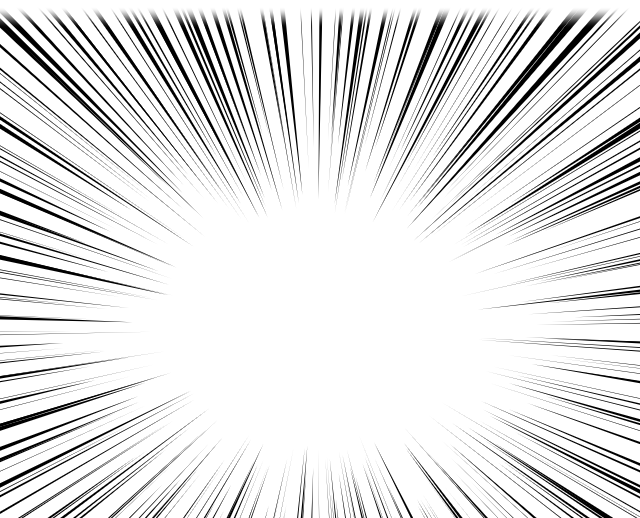
Reproduce this background procedurally as a Shadertoy shader.

```glsl
// Black tapered speed lines converging on an empty white oval.
#define FOCUS vec2(0.495, 0.366)
#define CLEAR_RADII vec2(0.285, 0.215)
#define TIP_SCATTER 0.78
#define THIN_SLOPE 0.0015
#define THICK_SLOPE 0.0135
#define LAYERS 3
#define FADE_START 0.945
#define FADE_END 0.987

const float TAU = 6.2831853;

vec3 hash3(vec2 cell) {
    vec3 q = fract(vec3(cell.xyx) * vec3(0.1031, 0.1030, 0.0973));
    q += dot(q, q.yxz + 33.33);
    return fract((q.xxy + q.yzz) * q.zyx);
}

// Radius of the clear oval along a unit direction
float clearRadius(vec2 direction) {
    return 1.0 / length(direction / CLEAR_RADII);
}

// Share of a pixel covered by a stroke of the given half width
float strokeCoverage(float offset, float halfWidth, float pixel) {
    float upper = min(offset + 0.5 * pixel, halfWidth);
    float lower = max(offset - 0.5 * pixel, -halfWidth);
    return clamp((upper - lower) / pixel, 0.0, 1.0);
}

// Light left between the jittered rays of one angular layer
float rayLayer(vec2 p, float count, float seed, float pixel) {
    float radius = length(p);
    float angle = atan(p.y, p.x);
    float cell = floor(angle / TAU * count);
    float light = 1.0;
    for (int i = -1; i <= 1; i++) {
        float id = cell + float(i);
        vec3 rnd = hash3(vec2(mod(id + count, count), seed));
        float rayAngle = (id + rnd.x) / count * TAU;
        vec2 direction = vec2(cos(rayAngle), sin(rayAngle));
        float tip = clearRadius(direction) * (1.0 + TIP_SCATTER * rnd.y);
        float slope = mix(THIN_SLOPE, THICK_SLOPE, pow(rnd.z, 1.7));
        float halfWidth = slope * max(radius - tip, 0.0);
        float offset = abs(radius * sin(angle - rayAngle));
        light *= 1.0 - strokeCoverage(offset, halfWidth, pixel);
    }
    return light;
}

void mainImage(out vec4 fragColor, in vec2 fragCoord) {
    vec2 uv = fragCoord / iResolution.xy;
    vec2 p = (uv - FOCUS) * vec2(iResolution.x / iResolution.y, 1.0);
    float pixel = 1.0 / iResolution.y;

    // Overlapping layers give uneven clusters and gaps
    float light = 1.0;
    for (int i = 0; i < LAYERS; i++) {
        float layer = float(i);
        light *= rayLayer(p, 117.0 - 24.0 * layer, 7.0 + 19.0 * layer, pixel);
    }

    // Dissolve into white at the top edge
    light = mix(light, 1.0, smoothstep(FADE_START, FADE_END, uv.y));
    fragColor = vec4(vec3(light), 1.0);
}
```
